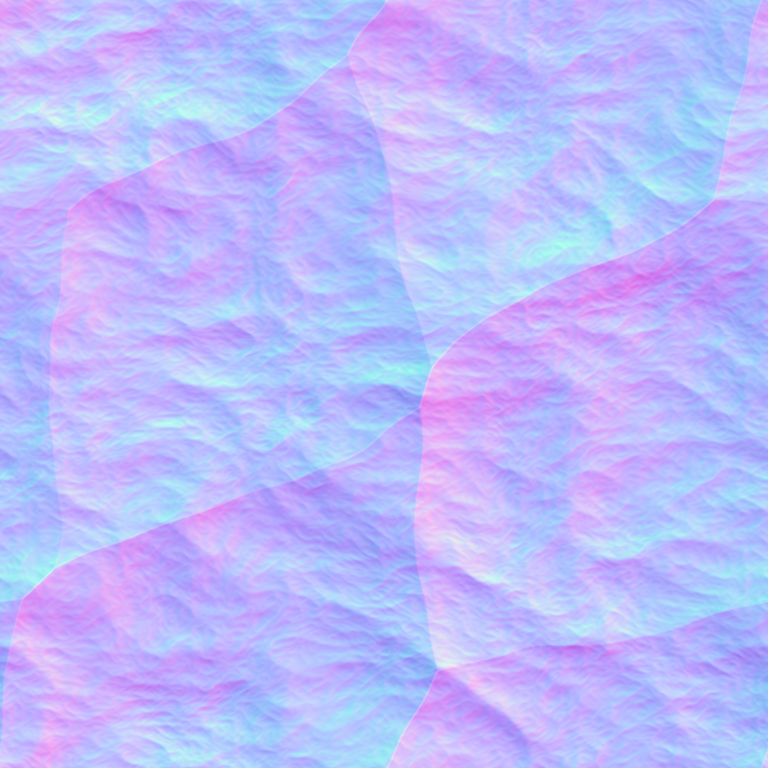
This texture map is drawn by a three.js fragment shader. Its source:

```glsl
varying vec2 vUv;

float hash(vec2 p) {
  vec3 q = fract(vec3(p.xyx) * vec3(0.1031, 0.1030, 0.0973));
  q += dot(q, q.yzx + 33.33);
  return fract((q.x + q.y) * q.z);
}

// Gradient noise that wraps after "period" lattice cells
float corner(vec2 cell, vec2 offset, vec2 period, float seed) {
  float angle = 6.2832 * hash(mod(cell, period) + seed);
  return dot(vec2(cos(angle), sin(angle)), offset);
}

float noise(vec2 uv, vec2 period, float seed) {
  vec2 p = uv * period;
  vec2 i = floor(p);
  vec2 f = p - i;
  vec2 w = f * f * f * (f * (f * 6.0 - 15.0) + 10.0);
  vec2 e = vec2(1.0, 0.0);
  return mix(
    mix(corner(i, f, period, seed), corner(i + e, f - e, period, seed), w.x),
    mix(corner(i + e.yx, f - e.yx, period, seed), corner(i + 1.0, f - 1.0, period, seed), w.x),
    w.y);
}

// Large domes on a sheared 2 x 2 grid, meeting in creases
float boulders(vec2 uv) {
  vec2 q = vec2(2.0 * uv.x - 0.06, 2.0 * uv.y - uv.x + 0.5);
  vec2 base = floor(q);
  float nearest = 9.0;
  for (int y = -1; y <= 1; y++) {
    for (int x = -1; x <= 1; x++) {
      vec2 cell = base + vec2(float(x), float(y));
      // One turn across the tile climbs one sheared row
      float turn = floor(cell.x / 2.0);
      vec2 id = vec2(cell.x - 2.0 * turn, mod(cell.y + turn, 2.0));
      vec2 jitter = vec2(hash(id + 5.3), hash(id + 17.9)) - 0.5;
      vec2 d = q - cell - 0.5 - 0.3 * jitter;
      nearest = min(nearest, dot(d, d) + 0.12 * hash(id + 41.7));
    }
  }
  return -nearest;
}

// Rounded lumps with narrow valleys, at ever finer scales
float lumps(vec2 uv) {
  float sum = 0.0;
  float amplitude = 0.0105;
  vec2 period = vec2(4.0, 6.0);
  for (int i = 0; i < 5; i++) {
    float n = noise(uv, period, 13.0 * float(i) + 2.0);
    sum += amplitude * sqrt(n * n + 0.002);
    period *= 2.0;
    amplitude *= 0.43;
  }
  return sum;
}

float height(vec2 uv) {
  vec2 bend = vec2(noise(uv, vec2(4.0), 61.0), noise(uv, vec2(4.0), 83.0));
  vec2 ripple = vec2(noise(uv, vec2(11.0), 97.0), noise(uv, vec2(11.0), 119.0));
  vec2 warped = uv + 0.045 * bend + 0.012 * ripple;
  return 0.037 * boulders(warped) + lumps(uv + 0.03 * bend.yx + 0.008 * ripple);
}

void main() {
  // Surface slope by finite differences
  float stride = 0.003;
  float h = height(vUv);
  vec2 slope = vec2(height(vUv + vec2(stride, 0.0)) - h,
                    height(vUv + vec2(0.0, stride)) - h) / stride;

  // Slope tints red and green, steepness dims blue
  vec3 color = vec3(0.732 + slope, 1.0 - 0.9 * dot(slope, slope));
  gl_FragColor = vec4(clamp(color, 0.0, 1.0), 1.0);
}
```
